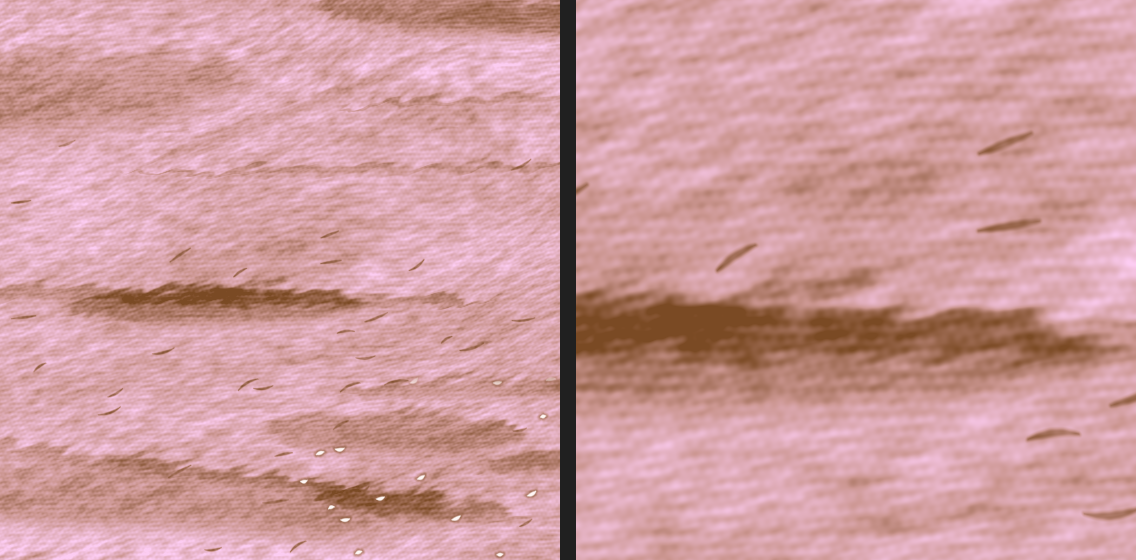
Left: the whole. Right: its middle third, enlarged.
Give the GLSL for this texture, as a Shadertoy shader.

```glsl
vec2 hash2(vec2 p) {
    vec3 q = fract(p.xyx * vec3(0.1031, 0.1030, 0.0973));
    q += dot(q, q.yzx + 33.33);
    return fract((q.xx + q.yz) * q.zy);
}

float corner(vec2 cell, vec2 offset) {
    float angle = 6.2832 * hash2(cell + 57.0).x;
    return dot(vec2(cos(angle), sin(angle)), offset);
}

float gradientNoise(vec2 p) {
    vec2 i = floor(p), f = p - i;
    vec2 u = f * f * f * (f * (f * 6.0 - 15.0) + 10.0);
    vec2 e = vec2(1, 0);
    return mix(mix(corner(i, f), corner(i + e, f - e), u.x),
               mix(corner(i + e.yx, f - e.yx), corner(i + 1.0, f - 1.0), u.x), u.y);
}

vec2 turn(vec2 p, float angle) {
    float c = cos(angle), s = sin(angle);
    return vec2(c * p.x + s * p.y, c * p.y - s * p.x);
}

// Soft streak from a to b, tapering at both ends
float band(vec2 p, vec2 a, vec2 b, float width) {
    vec2 axis = b - a;
    float along = dot(p - a, axis) / dot(axis, axis);
    float taper = smoothstep(-0.05, 0.3, along) * (1.0 - smoothstep(0.7, 1.05, along));
    float away = length(p - a - axis * along) / (width * (0.25 + 0.75 * taper));
    return smoothstep(0.0, 0.25, taper) * (1.0 - smoothstep(0.35, 1.15, away));
}

// Distance to curved slivers scattered over a jittered grid
float slivers(vec2 p, vec2 cells, float chance, vec2 size, float seed) {
    float nearest = 1.0;
    vec2 home = floor(p * cells);
    for (int j = -1; j <= 1; j++)
    for (int i = -1; i <= 1; i++) {
        vec2 cell = home + vec2(i, j);
        vec2 place = hash2(cell + seed), kind = hash2(cell + seed + 19.0);
        float cluster = gradientNoise(cell * vec2(0.31, 0.23) + seed);
        if (kind.x > chance + 0.7 * cluster) continue;
        vec2 q = turn(p - (cell + 0.1 + 0.8 * place) / cells, mix(0.1, 0.7, kind.y * kind.y));
        float halfLength = size.x * (0.55 + 0.6 * place.y);
        q.y += (place.x - 0.5) * 0.4 * q.x * q.x / halfLength;
        float t = clamp(q.x / halfLength, -1.0, 1.0);
        nearest = min(nearest, length(q - vec2(t * halfLength, 0)) - size.y * (1.0 - 0.6 * t * t));
    }
    return nearest;
}

// Broad dark and pale layers of the ground
float strata(vec2 p) {
    float d = 0.0;
    // Upper part
    d += 0.75 * band(p, vec2(0.54, 0.99), vec2(1.3, 0.96), 0.045);
    d += 0.38 * band(p, vec2(-0.3, 0.81), vec2(0.45, 0.87), 0.09);
    d += 0.35 * band(p, vec2(0.24, 0.70), vec2(0.85, 0.93), 0.016);
    d += 0.42 * band(p, vec2(0.60, 0.81), vec2(1.2, 0.84), 0.009);
    d += 0.45 * band(p, vec2(0.20, 0.69), vec2(1.2, 0.705), 0.009);
    d -= 0.25 * band(p, vec2(0.60, 0.88), vec2(1.2, 0.90), 0.05);
    d -= 0.22 * band(p, vec2(-0.2, 0.97), vec2(0.65, 0.94), 0.06);
    // Middle seam
    d += 0.55 * band(p, vec2(-0.2, 0.485), vec2(0.9, 0.46), 0.018);
    d += 0.75 * band(p, vec2(0.10, 0.452), vec2(0.66, 0.455), 0.04);
    d += 0.18 * band(p, vec2(0.05, 0.51), vec2(0.7, 0.52), 0.06);
    // Lower part
    d += 0.55 * band(p, vec2(0.58, 0.30), vec2(1.25, 0.315), 0.024);
    d += 0.68 * band(p, vec2(0.46, 0.235), vec2(0.95, 0.225), 0.045);
    d += 0.55 * band(p, vec2(0.86, 0.17), vec2(1.2, 0.19), 0.026);
    d += 0.48 * band(p, vec2(-0.2, 0.225), vec2(0.68, 0.12), 0.016);
    d += 0.65 * band(p, vec2(0.55, 0.12), vec2(0.95, 0.075), 0.026);
    d += 0.38 * band(p, vec2(-0.3, 0.15), vec2(0.85, 0.08), 0.075);
    d -= 0.35 * band(p, vec2(-0.3, 0.06), vec2(0.75, -0.01), 0.045);
    return d;
}

void mainImage(out vec4 fragColor, in vec2 fragCoord) {
    vec2 p = fragCoord / iResolution.y;
    float soft = max(0.0018, 1.0 / iResolution.y);

    // Slanted fibres, coarse to fine
    vec2 grain = turn(p, 0.32 + 0.1 * gradientNoise(p * 2.0));
    float coarse = gradientNoise(grain * vec2(11, 42));
    float fibre = gradientNoise(grain * vec2(26, 105) + 7.0);
    float fine = gradientNoise(grain * vec2(62, 190) + 31.0);
    float cloud = gradientNoise(turn(p, 0.12) * vec2(2.5, 8) + 3.0);

    // Tone runs from -1 (dark) to 1 (pale)
    float tone = 0.38 + 0.45 * cloud + 0.4 * coarse + 0.5 * fibre + 0.38 * fine;
    vec2 frayed = p + vec2(0.03, 0.018) * coarse + vec2(0.02, 0.016) * fibre;
    tone -= strata(frayed) * (1.0 + 0.5 * fibre);

    // Dark slivers, then bright flecks with dark rims
    float dash = slivers(p, vec2(11, 18), 0.27, vec2(0.02, 0.0024), 5.0);
    float dashArea = 1.0 - smoothstep(0.72, 0.8, p.y);
    tone = mix(tone, -0.72 + 0.4 * fine, 0.88 * dashArea * (1.0 - smoothstep(-soft, soft, dash)));
    float fleck = slivers(p, vec2(15, 24), 0.2, vec2(0.007, 0.0032), 83.0);
    float fleckArea = smoothstep(0.44, 0.5, p.x) * (1.0 - smoothstep(0.3, 0.34, p.y));
    tone = mix(tone, -0.6, 0.7 * fleckArea * (1.0 - smoothstep(0.001, 0.007, fleck)));

    // Fine woven surface
    tone += 0.07 * sin(p.y * 804.0) + 0.06 * sin(p.x * 804.0) * sin(p.y * 402.0);

    vec3 brown = vec3(0.48, 0.29, 0.14), rose = vec3(0.80, 0.59, 0.57), pink = vec3(0.98, 0.79, 0.93);
    vec3 color = tone < 0.0 ? mix(rose, brown, min(-tone, 1.0)) : mix(rose, pink, min(tone, 1.05));
    color = mix(color, vec3(1.0, 0.97, 0.96), fleckArea * (1.0 - smoothstep(-soft, soft, fleck)));
    fragColor = vec4(color, 1.0);
}
```
